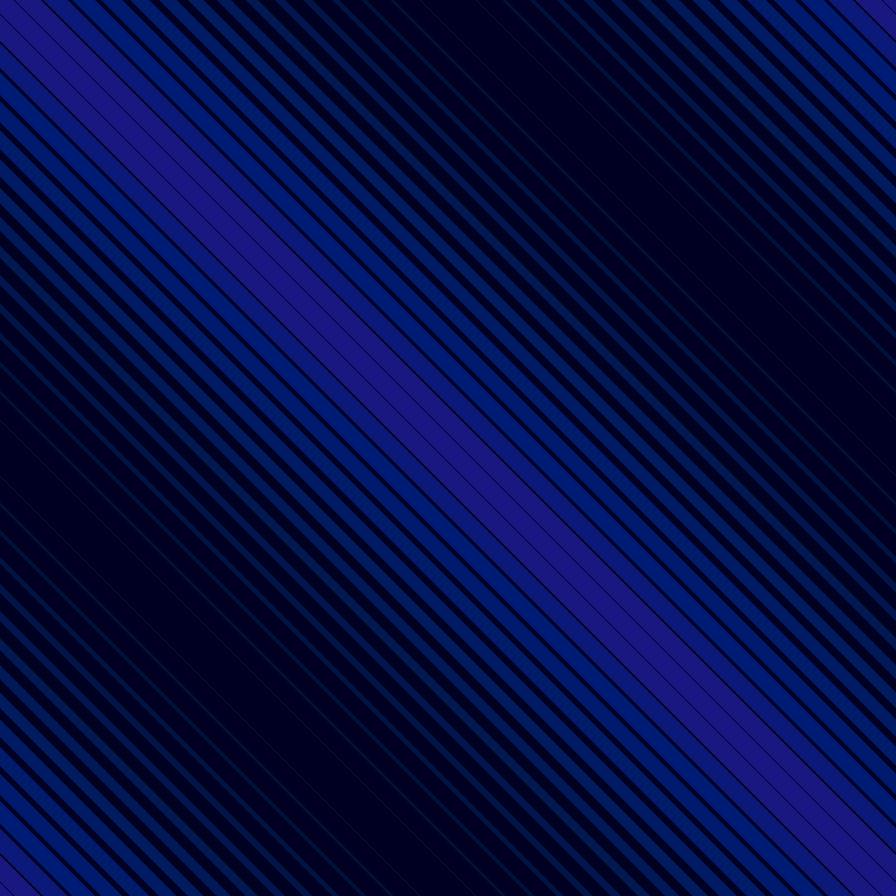
This pattern is drawn by a WebGL 2 fragment shader. Its source:

```glsl
#version 300 es
precision highp float;
// Diagonal blue pinstripes on a midnight ground.
// A triangle wave across the diagonal narrows evenly spaced stripes from
// touching to vanishing, while a ramp cools them from violet to dark teal.

uniform vec2 u_resolution;
out vec4 outColor;

const float STRIPES = 32.0;                  // stripes per fade cycle
const vec3 GROUND = vec3(0.0, 0.0, 0.136);

// Distance to the nearest whole number: 0 on a crest, 0.5 in a trough.
float triangleWave(float t) {
    return abs(t - round(t));
}

// Stripe colour by distance from the bright crest.
vec3 stripeColor(float fade) {
    float red = 0.1 * (1.0 - smoothstep(0.03, 0.09, fade));
    float green = 0.09 + 0.015 * smoothstep(0.0, 0.1, fade)
                - 0.045 * smoothstep(0.2, 0.5, fade);
    float blue = 0.52 - 0.7 * fade;
    return vec3(red, green, blue);
}

// Smoothed coverage of a bar; bars thinner than the filter fade out.
float barCoverage(float offset, float halfWidth, float blur) {
    float edge = clamp((halfWidth - offset) / blur + 0.5, 0.0, 1.0);
    return min(edge, 2.0 * halfWidth / blur);
}

void main() {
    vec2 uv = gl_FragCoord.xy / u_resolution;

    // Position across the stripes: 0 and 2 at corners, 1 on the diagonal.
    float across = uv.x + uv.y;
    float lane = across * STRIPES;
    float blur = STRIPES * length(1.0 / u_resolution);

    // Width varies continuously; each stripe keeps a single flat colour.
    float halfWidth = 0.5 - triangleWave(across);
    float coverage = barCoverage(triangleWave(lane), halfWidth, blur);
    vec3 tint = stripeColor(triangleWave(round(lane) / STRIPES));

    outColor = vec4(mix(GROUND, tint, coverage), 1.0);
}
```
